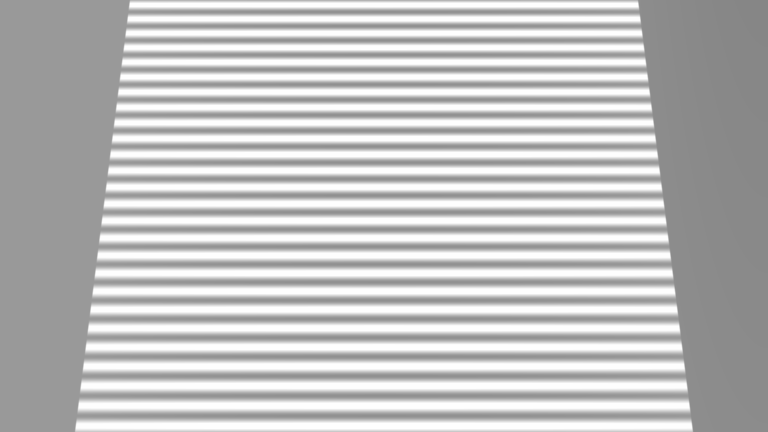
Write a WebGL 2 fragment shader that draws this texture.

```glsl
#version 300 es
precision highp float;
// A pale ribbed panel lying in perspective on a plain grey ground.
// The panel narrows upward; its ribs are evenly spaced in depth (1 / half width),
// and each rib is a cosine profile clipped to white at the crest.

uniform vec2 u_resolution;
out vec4 outColor;

const float TAU = 6.2831853;

// Panel shape, in units of the canvas height
const float HALF_BOTTOM = 0.7153;
const float HALF_TOP = 0.5880;

// Ribs
const float RIB_COUNT = 25.653;   // ribs between lower and upper border
const float RIB_SHIFT = 0.294;    // height of the first crest, in ribs
const float RIB_MEAN = 0.82;
const float RIB_SWING = 0.255;
const float SIDE_FADE = 0.035;    // softer grooves toward the sides
const float WHITE = 0.995;

// Ground
const float GROUND_LIGHT = 0.600;
const float GROUND_DARK = 0.525;

// Distance into the scene: 0 at the lower border, 1 at the upper one
float panelDepth(float halfWidth) {
    float near = 1.0 / HALF_BOTTOM;
    float far = 1.0 / HALF_TOP;
    return (1.0 / halfWidth - near) / (far - near);
}

// Brightness of the ribs; side runs from 0 at the centre to 1 at the edge
float ribShade(float depth, float side) {
    float phase = RIB_COUNT * depth - RIB_SHIFT;
    float swing = RIB_SWING - SIDE_FADE * side * side;
    return min(RIB_MEAN + swing * cos(TAU * phase), WHITE);
}

// Ground falls off to the right, most of all in the upper corner
float groundShade(vec2 uv) {
    float falloff = smoothstep(0.65, 1.0, uv.x) * mix(0.45, 0.75, uv.y);
    falloff += 0.25 * smoothstep(0.5, 0.85, uv.x);
    return mix(GROUND_LIGHT, GROUND_DARK, falloff);
}

void main() {
    vec2 uv = gl_FragCoord.xy / u_resolution;
    float x = (uv.x - 0.5) * u_resolution.x / u_resolution.y;
    float pixel = 1.0 / u_resolution.y;

    float halfWidth = mix(HALF_BOTTOM, HALF_TOP, uv.y);
    float side = min(abs(x) / halfWidth, 1.0);
    float ribs = ribShade(panelDepth(halfWidth), side);

    // Smooth slanted border between panel and ground
    float inside = smoothstep(-pixel, pixel, halfWidth - abs(x));
    outColor = vec4(vec3(mix(groundShade(uv), ribs, inside)), 1.0);
}
```
